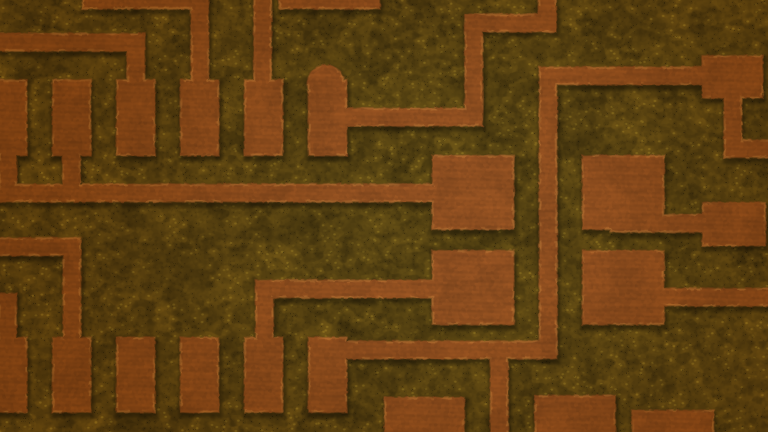
A WebGL 2 fragment shader for this texture:

```glsl
#version 300 es
precision highp float;
// Etched copper traces and pads on a mottled olive circuit board.
// The copper is a union of boxes on a 16 x 9 layout; cellular noise gives the
// board its flecks, layered sines the brushed metal, an offset copy the shadow.
uniform vec2 u_resolution;
out vec4 fragColor;

float hash(vec2 c) {
  vec3 q = fract(c.xyx * vec3(0.1031, 0.103, 0.0973));
  q += dot(q, q.yzx + 33.33);
  return fract((q.x + q.y) * q.z);
}

// Cellular noise: x = distance to nearest seed, y = smoothly blended cell tint
vec2 cells(vec2 p) {
  vec2 base = floor(p);
  float nearest = 4.0, tint = 0.0, total = 0.0;
  for (int j = -1; j <= 1; j++)
    for (int i = -1; i <= 1; i++) {
      vec2 c = base + vec2(i, j);
      vec2 r = c + vec2(hash(c), hash(c + 57.3)) - p;
      float d2 = dot(r, r), w = exp(-6.0 * d2);
      nearest = min(nearest, d2);
      tint += w * hash(c + 19.7);
      total += w;
    }
  return vec2(sqrt(nearest), tint / total);
}

float box(vec2 p, vec2 center, vec2 halfSize) {
  vec2 q = abs(p - center) - halfSize;
  return length(max(q, 0.0)) + min(max(q.x, q.y), 0.0);
}

// Straight trace with square ends
float trace(vec2 p, vec2 a, vec2 b) {
  return box(p, 0.5 * (a + b), 0.5 * abs(b - a) + 0.195);
}

// Trace with one corner at b
float bend(vec2 p, vec2 a, vec2 b, vec2 c) {
  return min(trace(p, a, b), trace(p, b, c));
}

float pads(vec2 p) {
  float d = length(p - vec2(6.79, 7.25)) - 0.4;
  // two rows of narrow pads
  for (int i = 0; i < 6; i++) {
    float x = 0.16 + 1.333 * float(i);
    d = min(d, box(p, vec2(x, 6.55), vec2(0.41, 0.8)));
    d = min(d, box(p, vec2(x, 1.19), vec2(0.41, 0.79)));
  }
  // four large pads
  for (int k = 0; k < 4; k++) {
    vec2 cell = vec2(k % 2, k / 2);
    d = min(d, box(p, vec2(9.855, 3.01) + cell * vec2(3.13, 1.98), vec2(0.86, 0.78)));
  }
  // small pads on the right, cropped pads below
  d = min(d, box(p, vec2(15.26, 7.4), vec2(0.64, 0.45)));
  d = min(d, box(p, vec2(15.29, 4.33), vec2(0.67, 0.46)));
  d = min(d, box(p, vec2(8.84, 0.0), vec2(0.84, 0.73)));
  d = min(d, box(p, vec2(11.98, 0.0), vec2(0.85, 0.77)));
  return min(d, box(p, vec2(14.02, 0.0), vec2(0.86, 0.46)));
}

float copperShape(vec2 p) {
  float d = pads(p);
  // upper left
  d = min(d, bend(p, vec2(-1.0, 8.12), vec2(2.83, 8.12), vec2(2.83, 7.2)));
  d = min(d, bend(p, vec2(1.9, 9.0), vec2(4.16, 9.0), vec2(4.16, 7.2)));
  d = min(d, trace(p, vec2(5.47, 9.5), vec2(5.47, 7.2)));
  d = min(d, trace(p, vec2(6.0, 9.0), vec2(7.73, 9.0)));
  d = min(d, bend(p, vec2(7.0, 6.56), vec2(9.87, 6.56), vec2(9.87, 8.52)));
  d = min(d, bend(p, vec2(9.87, 8.52), vec2(11.4, 8.52), vec2(11.4, 9.5)));
  // long horizontal bus and its stubs
  d = min(d, bend(p, vec2(9.2, 4.98), vec2(0.16, 4.98), vec2(0.16, 6.0)));
  d = min(d, trace(p, vec2(1.49, 4.98), vec2(1.49, 6.0)));
  // lower left
  d = min(d, bend(p, vec2(-1.0, 3.86), vec2(1.5, 3.86), vec2(1.5, 1.8)));
  d = min(d, trace(p, vec2(0.16, 2.7), vec2(0.16, 1.8)));
  d = min(d, bend(p, vec2(9.2, 2.98), vec2(5.51, 2.98), vec2(5.51, 1.8)));
  // tall riser and right side
  d = min(d, bend(p, vec2(14.8, 7.42), vec2(11.42, 7.42), vec2(11.42, 1.71)));
  d = min(d, bend(p, vec2(6.95, 1.71), vec2(10.4, 1.71), vec2(10.4, -1.0)));
  d = min(d, trace(p, vec2(10.4, 1.71), vec2(11.42, 1.71)));
  d = min(d, bend(p, vec2(15.27, 7.2), vec2(15.27, 5.9), vec2(17.0, 5.9)));
  d = min(d, trace(p, vec2(12.9, 4.35), vec2(14.8, 4.35)));
  return min(d, trace(p, vec2(13.6, 2.81), vec2(17.0, 2.81)));
}

void main() {
  float unit = 9.0 / u_resolution.y;
  vec2 p = gl_FragCoord.xy * unit;
  float soft = max(unit, 0.028);
  vec2 coarse = cells(p * 2.3 + 5.0), fine = cells(p * vec2(6.5, 8.0));
  vec2 grain = cells(p * 17.0 + 31.0);
  float d = copperShape(p) + 0.03 * (grain.y - 0.5);
  float shade = copperShape(p + vec2(-0.02, 0.07));
  float falloff = smoothstep(1.0, 9.5, length((p - vec2(9.3, 4.6)) * vec2(1.0, 1.15)));

  // board: mottled resin with pale flecks and dark pits
  float mottle = 0.45 * coarse.y + 0.6 * fine.y + 0.3 * grain.y - 0.675;
  vec3 board = mix(vec3(0.335, 0.262, 0.07), vec3(0.325, 0.225, 0.045), falloff);
  board *= 1.0 + 0.52 * mottle;
  float fleck = smoothstep(0.3, 0.05, fine.x) * smoothstep(0.58, 0.85, fine.y);
  board += vec3(0.1, 0.09, 0.03) * fleck;
  board *= 1.0 - 0.3 * smoothstep(0.25, 0.0, grain.x) * smoothstep(0.35, 0.15, grain.y);
  board *= 1.0 - 0.38 * smoothstep(0.11, -0.04, shade);

  // copper: warm sheen with brushed horizontal streaks
  float streak = sin(p.y * 39.0 + 2.0 * sin(p.x * 1.3)) + sin(p.y * 71.0 + p.x * 2.1)
               + sin(p.y * 23.0 - 1.7 * p.x);
  vec3 copper = mix(vec3(0.555, 0.305, 0.125), vec3(0.475, 0.242, 0.065), falloff);
  copper *= 1.0 + 0.016 * streak + 0.1 * (grain.y - 0.5) + 0.1 * (coarse.y - 0.5);
  float rim = smoothstep(0.055, 0.01, abs(d + 0.015));
  copper += vec3(0.09, 0.085, 0.045) * rim * smoothstep(0.35, 0.75, fine.y);

  fragColor = vec4(mix(copper, board, smoothstep(-soft, soft, d)), 1.0);
}
```
